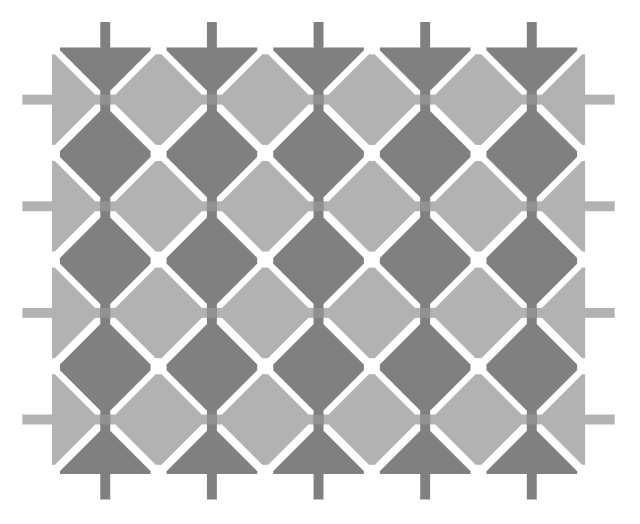
Write a Shadertoy shader that draws this pattern.

```glsl
#define PITCH 0.2035              // lattice step in canvas heights
#define CENTER vec2(0.4977, 0.5024)
#define HALF_GRID vec2(2.5, 2.0)  // lattice half size in steps
#define BAR_REACH vec2(2.777, 2.239)
#define BAR_HALF 0.0465
#define DIAMOND_RADIUS 0.452
#define TIP_RADIUS 0.425
#define LIGHT_LIFT 0.011          // upward offset of the light rows
#define LIGHT vec3(0.70)
#define DARK vec3(0.50)
#define CROSSING vec3(0.57)

float boxDistance(vec2 p, vec2 halfSize) {
    vec2 d = abs(p) - halfSize;
    return max(d.x, d.y);
}

// Diamond with its four tips cut flat
float diamondDistance(vec2 p) {
    p = abs(p);
    float sides = (p.x + p.y - DIAMOND_RADIUS) * 0.70711;
    return max(sides, max(p.x, p.y) - TIP_RADIUS);
}

float coverage(float distance, float pixel) {
    return clamp(0.5 - distance / pixel, 0.0, 1.0);
}

void mainImage(out vec4 fragColor, in vec2 fragCoord) {
    float pixel = 1.0 / (PITCH * iResolution.y);
    vec2 p = (fragCoord - CENTER * iResolution.xy) * pixel;
    vec2 lightP = p - vec2(0.0, LIGHT_LIFT);

    // Two interleaved diamond lattices, clipped at the border
    float border = boxDistance(p, HALF_GRID);
    float darkDiamond = max(diamondDistance(p - floor(p + 0.5)), border);
    float lightDiamond = max(diamondDistance(fract(lightP) - 0.5), border);

    // Bars through the centres, extending past the border
    float column = clamp(floor(p.x + 0.5), -2.0, 2.0);
    float row = clamp(floor(lightP.y), -2.0, 1.0) + 0.5;
    float upright = boxDistance(vec2(p.x - column, p.y), vec2(BAR_HALF, BAR_REACH.y));
    float level = boxDistance(vec2(p.x, lightP.y - row), vec2(BAR_REACH.x, BAR_HALF));

    // Layers from back to front
    vec3 color = vec3(1.0);
    color = mix(color, LIGHT, coverage(min(lightDiamond, level), pixel));
    color = mix(color, DARK, coverage(min(darkDiamond, upright), pixel));
    color = mix(color, CROSSING, coverage(max(upright, level), pixel));
    fragColor = vec4(color, 1.0);
}
```
